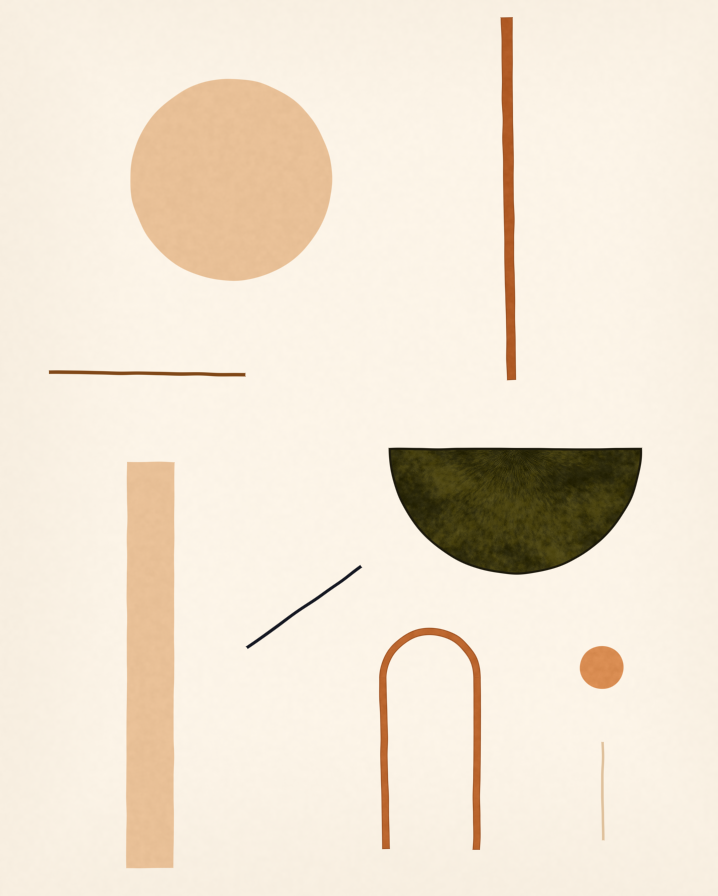
Give the GLSL for this background, as a Shadertoy shader.

```glsl
// Minimal abstract composition on warm paper: discs, bars, an arch and an olive bowl.
// Each shape is a signed distance, painted in order with a soft edge;
// value noise adds paper grain and brushed texture.

float hash(vec2 p) {
    p = fract(p * vec2(0.1031, 0.1130));
    p += dot(p, p.yx + 33.33);
    return fract((p.x + p.y) * p.x * 47.3);
}

float noise(vec2 p) {
    vec2 i = floor(p), f = fract(p);
    f = f * f * (3.0 - 2.0 * f);
    return mix(mix(hash(i), hash(i + vec2(1, 0)), f.x),
               mix(hash(i + vec2(0, 1)), hash(i + vec2(1, 1)), f.x), f.y);
}

float fbm(vec2 p) {
    float sum = 0.0, amp = 0.5;
    for (int i = 0; i < 4; i++) {
        sum += amp * noise(p);
        p = mat2(1.6, 1.2, -1.2, 1.6) * p + 17.0;
        amp *= 0.5;
    }
    return sum;
}

float box(vec2 p, vec2 halfSize) {
    vec2 d = abs(p) - halfSize;
    return length(max(d, 0.0)) + min(max(d.x, d.y), 0.0);
}

// Flat-ended stroke from a to b
float stroke(vec2 p, vec2 a, vec2 b, float halfWidth) {
    vec2 axis = normalize(b - a), q = p - 0.5 * (a + b);
    return box(vec2(dot(q, axis), dot(q, vec2(-axis.y, axis.x))),
               vec2(0.5 * length(b - a), halfWidth));
}

// Upper half ring joined to two legs
float arch(vec2 p, vec2 center, float radius, float halfWidth) {
    vec2 q = p - center;
    float ring = max(abs(length(q) - radius) - halfWidth, -q.y);
    float left = stroke(q, vec2(-radius, 0.002), vec2(0.0035 - radius, -0.190), halfWidth);
    float right = stroke(q, vec2(radius, 0.002), vec2(radius - 0.001, -0.191), halfWidth);
    return min(ring, min(left, right));
}

void paint(inout vec3 color, vec3 pigment, float dist) {
    float soft = 0.8 / iResolution.y;
    color = mix(color, pigment, 1.0 - smoothstep(-soft, soft, dist));
}

void mainImage(out vec4 fragColor, in vec2 fragCoord) {
    vec2 uv = fragCoord / iResolution.xy;
    vec2 p = uv * vec2(0.801, 1.0);
    float grain = fbm(p * 170.0) - 0.47;
    vec2 wobble = p + 0.0012 * (vec2(noise(p * 45.0), noise(p * 45.0 + 31.0)) - 0.5);

    // Warm paper, a little darker toward the borders
    vec3 color = vec3(0.988, 0.957, 0.908) + 0.016 * grain;
    vec2 fromCenter = abs(uv - vec2(0.53, 0.52));
    color -= vec3(0.020, 0.024, 0.030) * smoothstep(0.30, 0.56, max(fromCenter.x, fromCenter.y));

    // Peach disc and column
    vec3 peach = vec3(0.910, 0.752, 0.590) + 0.035 * grain;
    paint(color, peach, length(wobble - vec2(0.2578, 0.7995)) - 0.1126);
    vec2 column = wobble - vec2(0.1677, 0.2578);
    paint(color, peach, box(column - vec2(0.002 * column.y, 0.0), vec2(0.0264, 0.2266)));

    // Rust bar, narrowing downward, and the brown horizontal line
    vec3 rust = vec3(0.690, 0.355, 0.145) + 0.07 * grain;
    float barWidth = mix(0.0051, 0.0064, smoothstep(0.57, 0.98, p.y));
    float bar = stroke(wobble, vec2(0.5651, 0.9805), vec2(0.5703, 0.5755), barWidth);
    paint(color, rust * 0.86, bar);
    paint(color, rust, bar + 0.0010);
    paint(color, vec3(0.50, 0.28, 0.09),
          stroke(wobble, vec2(0.0547, 0.5848), vec2(0.2734, 0.5820), 0.0019));

    // Olive bowl with brushed mottling and a dark rim
    vec2 q = wobble - vec2(0.5749, 0.5);
    float bowl = max(length(q) - 0.1411, q.y);
    float mottle = fbm(p * vec2(24.0, 30.0) + 5.0);
    float bristle = fbm(vec2(atan(q.y, q.x) * 30.0, length(q) * 220.0));
    vec3 olive = mix(vec3(0.155, 0.145, 0.035), vec3(0.315, 0.285, 0.075),
                     smoothstep(0.25, 0.75, 0.6 * mottle + 0.4 * bristle));
    olive += 0.10 * grain;
    paint(color, vec3(0.105, 0.095, 0.045), bowl);
    paint(color, olive, bowl + 0.0024);

    // Ink diagonal
    paint(color, vec3(0.08, 0.09, 0.13),
          stroke(wobble, vec2(0.2755, 0.2770), vec2(0.4030, 0.3680), 0.0017));

    // Arch, small orange disc and pale stem
    float hoop = arch(wobble, vec2(0.4798, 0.2422), 0.0527, 0.0041);
    paint(color, rust * 0.90, hoop);
    paint(color, rust + vec3(0.045, 0.045, 0.035), hoop + 0.0010);
    paint(color, vec3(0.850, 0.550, 0.320) + 0.07 * grain,
          length(wobble - vec2(0.6712, 0.2552)) - 0.0241);
    paint(color, vec3(0.875, 0.755, 0.610),
          stroke(wobble, vec2(0.6722, 0.1719), vec2(0.6725, 0.0625), 0.0014));

    fragColor = vec4(clamp(color, 0.0, 1.0), 1.0);
}
```
